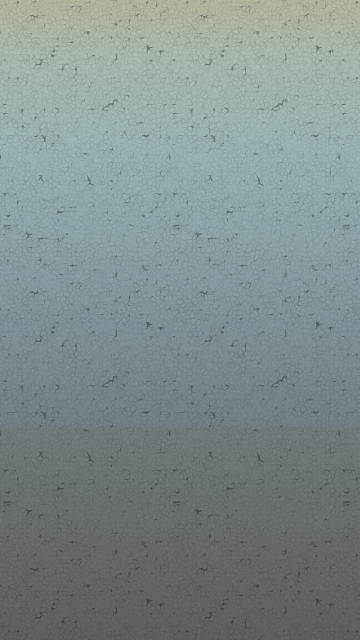
Give the GLSL for this background, as a Shadertoy shader.

```glsl
// Draws a dusky vertical gradient under a tiled skin of fine cracks and dark flecks.

// Cracks: all lengths are in canvas heights or in cells
const float CELL_SIZE = 0.00697;
const vec2 TILE_CELLS = vec2(38.0, 62.0);
const float WARP = 0.7;
const float CRACK_WIDTH = 0.01;
const float CRACK_DEPTH = 0.075;
const float FLECK_WIDTH = 0.09;
const float FLECK_DEPTH = 0.27;
const vec2 FLECK_RANGE = vec2(0.84, 0.97);
const float GRAIN = 0.02;
const float BASE_GAIN = 1.025;

// Gradient stops from bottom to top: colour, height
const int STOP_COUNT = 9;
const vec4 STOPS[STOP_COUNT] = vec4[](
    vec4(0.370, 0.370, 0.370, 0.000),
    vec4(0.395, 0.405, 0.405, 0.130),
    vec4(0.437, 0.477, 0.482, 0.331),
    vec4(0.444, 0.491, 0.504, 0.334),
    vec4(0.490, 0.560, 0.585, 0.485),
    vec4(0.550, 0.643, 0.660, 0.655),
    vec4(0.602, 0.698, 0.690, 0.800),
    vec4(0.655, 0.712, 0.662, 0.930),
    vec4(0.700, 0.695, 0.605, 1.000));

float hash(vec2 p) {
    return fract(sin(dot(p, vec2(127.1, 311.7))) * 43758.5453);
}

vec2 hash2(vec2 p) {
    return vec2(hash(p), hash(p + 71.3));
}

vec3 skyGradient(float height) {
    vec3 color = STOPS[0].rgb;
    for (int i = 1; i < STOP_COUNT; i++) {
        float low = STOPS[i - 1].w;
        float blend = clamp((height - low) / (STOPS[i].w - low), 0.0, 1.0);
        color = mix(color, STOPS[i].rgb, blend);
    }
    return color;
}

// Smooth value noise that repeats after the given period
float tiledNoise(vec2 p, vec2 period) {
    vec2 i = floor(p);
    vec2 f = fract(p);
    f = f * f * (3.0 - 2.0 * f);
    float a = hash(mod(i, period));
    float b = hash(mod(i + vec2(1.0, 0.0), period));
    float c = hash(mod(i + vec2(0.0, 1.0), period));
    float d = hash(mod(i + 1.0, period));
    return mix(mix(a, b, f.x), mix(c, d, f.x), f.y);
}

// Distance to the nearest border between tiled Voronoi cells
float crackDistance(vec2 p) {
    vec2 cell = floor(p);
    vec2 local = fract(p);
    vec2 nearest = vec2(8.0);
    for (int y = -1; y <= 1; y++)
    for (int x = -1; x <= 1; x++) {
        vec2 offset = vec2(x, y);
        vec2 toSeed = offset + hash2(mod(cell + offset, TILE_CELLS)) - local;
        if (dot(toSeed, toSeed) < dot(nearest, nearest)) nearest = toSeed;
    }
    float border = 8.0;
    for (int y = -2; y <= 2; y++)
    for (int x = -2; x <= 2; x++) {
        vec2 offset = vec2(x, y);
        vec2 toSeed = offset + hash2(mod(cell + offset, TILE_CELLS)) - local;
        vec2 gap = toSeed - nearest;
        if (dot(gap, gap) > 0.00001)
            border = min(border, dot(0.5 * (nearest + toSeed), normalize(gap)));
    }
    return border;
}

void mainImage(out vec4 fragColor, in vec2 fragCoord) {
    vec2 p = fragCoord / iResolution.y / CELL_SIZE;
    float pixel = 1.0 / (iResolution.y * CELL_SIZE);

    // Fine crooked cracks, with short stretches that open into flecks
    vec2 bend = vec2(tiledNoise(p + 7.3, TILE_CELLS), tiledNoise(p + 19.6, TILE_CELLS));
    float border = crackDistance(p + WARP * (bend - 0.5));
    float crack = 1.0 - smoothstep(CRACK_WIDTH, CRACK_WIDTH + pixel, border);
    float wide = 1.0 - smoothstep(FLECK_WIDTH, FLECK_WIDTH + pixel, border);
    float fleck = wide * smoothstep(FLECK_RANGE.x, FLECK_RANGE.y, tiledNoise(p, TILE_CELLS));
    float fade = 0.25 + 1.5 * tiledNoise(p + 0.5, TILE_CELLS);

    // Shade the gradient
    float grain = GRAIN * (tiledNoise(p * 3.0, TILE_CELLS * 3.0) - 0.5);
    float shade = 1.0 - CRACK_DEPTH * crack * fade - FLECK_DEPTH * fleck + grain;
    vec3 color = skyGradient(fragCoord.y / iResolution.y) * BASE_GAIN * shade;
    fragColor = vec4(color, 1.0);
}
```
